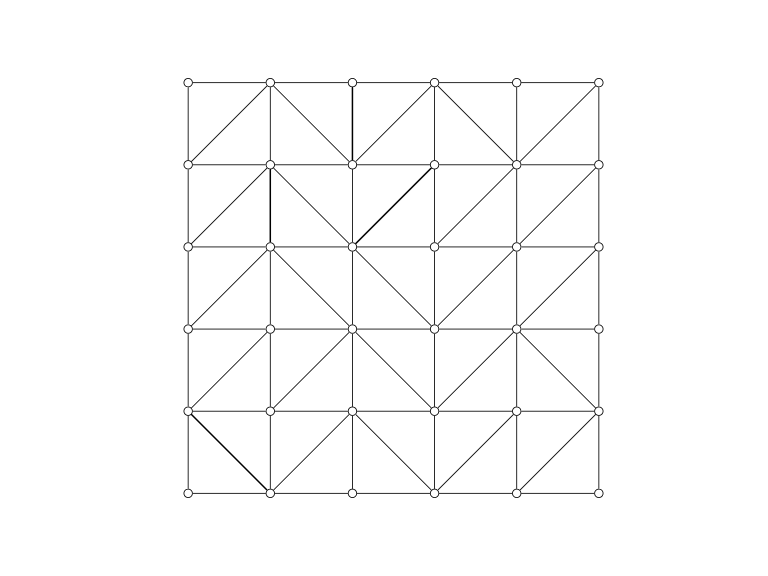
Write a Shadertoy shader that draws this pattern.

```glsl
// Draws a five by five triangulated lattice of thin ink lines with open round nodes.
#define CELLS 5.0
#define CELL_SIZE 0.1426
#define CENTER_SHIFT vec2(0.0165, 0.0)
#define LINE_WIDTH 0.00145
#define HEAVY_WIDTH 0.0026
#define NODE_RADIUS 0.0073
#define INK vec3(0.0)
#define PAPER vec3(1.0)

// One bit per column, one entry per row, bottom row first.
const int FALLING[5] = int[5](5, 20, 6, 2, 10);
const int HEAVY_DIAGONAL[5] = int[5](1, 0, 0, 4, 0);
const int HEAVY_UPRIGHT[5] = int[5](0, 0, 0, 2, 4);

bool hasBit(int mask, int index) {
    return ((mask >> index) & 1) == 1;
}

// Share of a pixel covered by a stroke, also for strokes thinner than a pixel.
float strokeCoverage(float dist, float width, float pixel) {
    float high = min(dist + 0.5 * pixel, 0.5 * width);
    float low = max(dist - 0.5 * pixel, -0.5 * width);
    return clamp((high - low) / pixel, 0.0, 1.0);
}

float strokeWidth(bool heavy) {
    return heavy ? HEAVY_WIDTH : LINE_WIDTH;
}

// Horizontal and vertical edges; g is measured in cells.
float gridEdges(vec2 g, vec2 node, ivec2 cell, float pixel) {
    vec2 d = abs(g - node) * CELL_SIZE;
    bool heavy = hasBit(HEAVY_UPRIGHT[cell.y], int(node.x));
    float upright = 0.0;
    float level = 0.0;
    if (g.y >= 0.0 && g.y <= CELLS)
        upright = strokeCoverage(d.x, strokeWidth(heavy), pixel);
    if (g.x >= 0.0 && g.x <= CELLS)
        level = strokeCoverage(d.y, LINE_WIDTH, pixel);
    return max(upright, level);
}

// One rising or falling diagonal in each cell.
float diagonalEdge(vec2 g, ivec2 cell, float pixel) {
    if (any(lessThan(g, vec2(0.0))) || any(greaterThan(g, vec2(CELLS)))) return 0.0;
    vec2 f = g - vec2(cell);
    bool falling = hasBit(FALLING[cell.y], cell.x);
    bool heavy = hasBit(HEAVY_DIAGONAL[cell.y], cell.x);
    float across = falling ? f.x + f.y - 1.0 : f.x - f.y;
    float dist = abs(across) * CELL_SIZE / sqrt(2.0);
    return strokeCoverage(dist, strokeWidth(heavy), pixel);
}

void mainImage(out vec4 fragColor, in vec2 fragCoord) {
    float pixel = 1.0 / iResolution.y;
    vec2 p = (fragCoord - 0.5 * iResolution.xy) * pixel - CENTER_SHIFT;

    // Lattice coordinates
    vec2 g = p / CELL_SIZE + 0.5 * CELLS;
    vec2 node = clamp(floor(g + 0.5), 0.0, CELLS);
    ivec2 cell = ivec2(clamp(floor(g), 0.0, CELLS - 1.0));

    // Edges
    float ink = max(gridEdges(g, node, cell, pixel), diagonalEdge(g, cell, pixel));

    // Nodes: a paper disc hides the edge ends, then its outline
    float rim = length(g - node) * CELL_SIZE - NODE_RADIUS;
    ink *= clamp(rim / pixel + 0.5, 0.0, 1.0);
    ink = max(ink, strokeCoverage(abs(rim), LINE_WIDTH, pixel));

    fragColor = vec4(mix(PAPER, INK, ink), 1.0);
}
```
